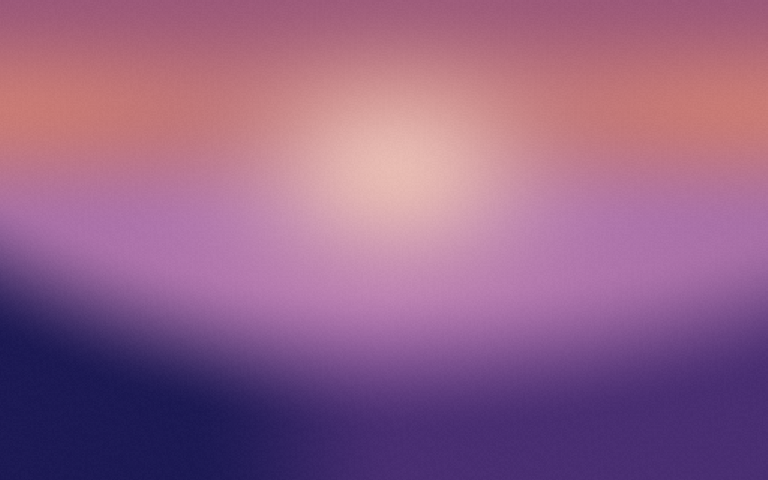
Write a WebGL 1 fragment shader that draws this background.

```glsl
precision highp float;

uniform vec2 u_resolution;

const vec3 MAUVE = vec3(0.61, 0.345, 0.475);
const vec3 CORAL = vec3(0.785, 0.48, 0.46);
const vec3 VIOLET = vec3(0.68, 0.45, 0.67);
const vec3 PURPLE = vec3(0.285, 0.18, 0.445);
const vec3 NAVY = vec3(0.11, 0.10, 0.325);
const vec3 PEACH = vec3(0.915, 0.745, 0.705);

float hash(vec2 p) {
  return fract(sin(dot(p, vec2(127.1, 311.7))) * 43758.5453);
}

float softSpot(vec2 p, vec2 center, vec2 spread) {
  vec2 d = (p - center) / spread;
  return exp(-0.5 * dot(d, d));
}

// Vertical ramp from violet through coral to mauve
vec3 skyColor(vec2 uv) {
  float side = abs(uv.x * 2.0 - 1.0);
  vec3 coral = mix(mix(CORAL, MAUVE, 0.3), CORAL, smoothstep(0.25, 0.95, side));
  vec3 violet = mix(VIOLET * 1.04, VIOLET * 0.97, side);
  vec3 sky = mix(violet, coral, smoothstep(0.52, 0.77, uv.y));
  return mix(sky, MAUVE, smoothstep(0.77, 1.02, uv.y));
}

// Height of the shadow's upper edge, rising toward both sides
float shadowHeight(float x) {
  float side = x * 2.0 - 1.0;
  float rise = side < 0.0 ? 0.20 : 0.12;
  return 0.25 + rise * side * side;
}

vec3 shadowColor(vec2 uv) {
  return mix(NAVY, PURPLE, smoothstep(0.24, 0.54, uv.x + 0.08 * uv.y));
}

void main() {
  vec2 uv = gl_FragCoord.xy / u_resolution;

  // Sky and central glow
  vec3 color = skyColor(uv);
  float glow = softSpot(uv, vec2(0.515, 0.645), vec2(0.12, 0.14));
  color = mix(color, PEACH, 0.96 * glow);

  // Lower shadow with a soft curved edge
  float edge = shadowHeight(uv.x);
  float light = smoothstep(edge - 0.16, edge + 0.15, uv.y);
  color = mix(shadowColor(uv), color, light);

  // Fine grain
  float grain = hash(floor(uv * vec2(512.0, 320.0))) - 0.5;
  color += 0.018 * grain;

  gl_FragColor = vec4(clamp(color, 0.0, 1.0), 1.0);
}
```
